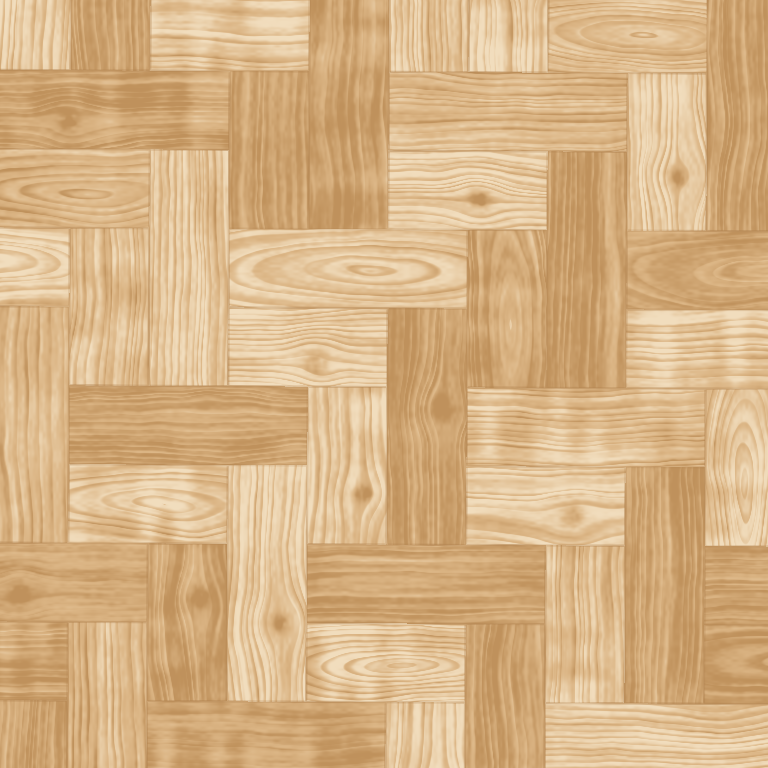
This texture is drawn by a WebGL 1 fragment shader. Its source:

```glsl
precision highp float;

uniform vec2 u_resolution;

const vec2 CELL = vec2(0.1036, 0.1026);
const vec2 GRID_OFFSET = vec2(0.0112, 0.0116);
const float TILT = 0.005;
const float SEAM_HALF_WIDTH = 0.009;

const vec3 DARK_WOOD = vec3(0.75, 0.57, 0.36);
const vec3 HONEY_WOOD = vec3(0.86, 0.71, 0.52);
const vec3 PALE_WOOD = vec3(0.945, 0.865, 0.74);
const vec3 SEAM_COLOR = vec3(0.70, 0.52, 0.32);

float hash(vec2 p) {
  vec3 q = fract(p.xyx * 0.1031);
  q += dot(q, q.yzx + 33.33);
  return fract((q.x + q.y) * q.z);
}

float noise(vec2 p) {
  vec2 i = floor(p);
  vec2 f = fract(p);
  f = f * f * (3.0 - 2.0 * f);
  float low = mix(hash(i), hash(i + vec2(1.0, 0.0)), f.x);
  float high = mix(hash(i + vec2(0.0, 1.0)), hash(i + 1.0), f.x);
  return mix(low, high, f.y);
}

// Origin (xy), length (z) and vertical flag (w) of the plank over a cell.
// Planks two and three cells long interlock on a diagonal five-cell cycle.
vec4 plankAt(vec2 cell) {
  float odd = floor(mod(cell.y + 0.5, 2.0));
  float phase = floor(mod(cell.x + cell.y - 0.5, 5.0));
  if (phase < 2.5 && phase + odd > 0.5) {
    return vec4(cell.x - phase + 1.0 - odd, cell.y, 2.0 + odd, 0.0);
  }
  float part = floor(mod(phase - 2.5, 5.0));
  float isShort = floor(mod(part + odd + 0.5, 2.0));
  return vec4(cell.x, cell.y - part, 3.0 - isShort, 1.0);
}

// Soft late-wood line that ends abruptly, once per unit.
float growthLine(float ring) {
  float x = fract(ring);
  return smoothstep(0.35, 0.85, x) * (1.0 - smoothstep(0.85, 1.0, x));
}

// Lightness of the wood at a point along (x) and across (y) a plank.
float woodTone(vec2 local, float len, vec2 id) {
  float kind = hash(id + 17.0);
  float figure = hash(id + 41.0);
  float base = mix(0.20, 0.83, smoothstep(0.27, 0.62, kind));
  vec2 p = local + 60.0 * vec2(hash(id + 5.0), hash(id + 9.0));

  // Bend the grain, opening it around a knot on some planks
  float across = local.y + 0.16 * (noise(p * vec2(0.9, 1.3)) - 0.5);
  across += 0.03 * (noise(p * vec2(3.5, 5.0)) - 0.5);
  vec2 knotCenter = vec2(len * mix(0.3, 0.7, kind), mix(0.3, 0.7, figure));
  vec2 d = local - knotCenter;
  float knotted = step(0.82, figure);
  across -= knotted * 0.8 * d.y * exp(-9.0 * dot(d, d));

  // Long pointed ovals on some planks, straight rings on the others
  vec2 oval = vec2((local.x - len * 0.6) * 0.22, across - 0.5);
  float arched = step(figure, 0.22);
  float field = mix(across, length(oval) * 1.3, arched);

  float ring = field * mix(6.0, 13.0, hash(id + 23.0));
  ring += 1.4 * noise(vec2(field * 6.0 + p.y - local.y, 3.0));
  float line = growthLine(ring);
  line *= 0.35 + 0.65 * noise(vec2(p.x * 1.2, floor(ring) * 3.7));

  // Broad streaks, fine fibres, pores and cross-grain mottling
  vec2 g = vec2(p.x, field + p.y - local.y);
  float streak = noise(g * vec2(0.35, 8.0)) - 0.5;
  float fibre = noise(g * vec2(1.6, 27.0)) - 0.5;
  float pore = noise(p * vec2(13.0, 30.0)) - 0.5;
  float mottle = noise(p * vec2(4.5, 1.3)) - 0.5;
  float cloud = noise(p * vec2(1.1, 1.7)) - 0.5;

  float tone = base + line * mix(0.30, -0.46, smoothstep(0.2, 0.6, base));
  tone += 0.30 * streak + 0.26 * fibre + 0.14 * pore + 0.16 * cloud;
  tone += mix(0.08, 0.38, step(0.62, hash(id + 31.0))) * mottle;

  float knot = exp(-70.0 * dot(d, d)) * (0.4 + noise(p * 16.0));
  return tone - knotted * 0.6 * knot;
}

vec3 woodColor(float tone) {
  float t = clamp(tone, 0.0, 1.0);
  vec3 color = mix(DARK_WOOD, HONEY_WOOD, smoothstep(0.0, 0.55, t));
  return mix(color, PALE_WOOD, smoothstep(0.45, 1.0, t));
}

void main() {
  vec2 uv = gl_FragCoord.xy / u_resolution;
  uv.y = 1.0 - uv.y;
  vec2 grid = (uv + TILT * vec2(uv.y, -uv.x) + GRID_OFFSET) / CELL;

  vec4 plank = plankAt(floor(grid));
  vec2 local = grid - plank.xy;
  local = mix(local, local.yx, plank.w);
  vec2 id = plank.xy + 20.0;
  vec3 color = woodColor(woodTone(local, plank.z, id));

  // Hairline seams, uneven in strength
  vec2 inset = min(local, vec2(plank.z, 1.0) - local);
  float edge = min(inset.x, inset.y);
  float pixel = 1.0 / (min(u_resolution.x, u_resolution.y) * CELL.y);
  float seam = 1.0 - smoothstep(SEAM_HALF_WIDTH, SEAM_HALF_WIDTH + pixel, edge);
  color = mix(color, SEAM_COLOR, seam * mix(0.2, 0.6, noise(grid * 2.3 + 50.0)));

  gl_FragColor = vec4(color, 1.0);
}
```
